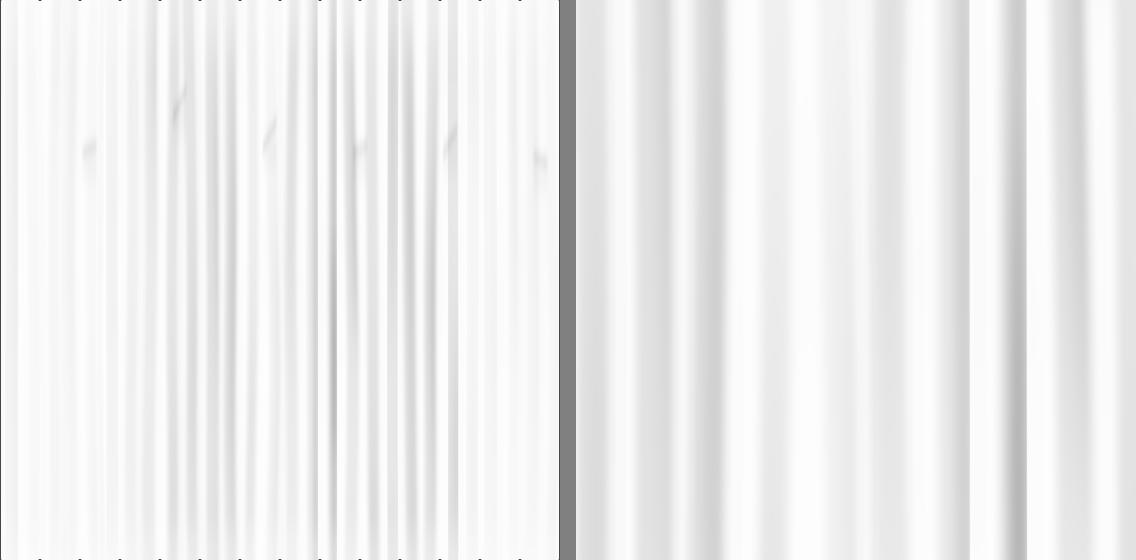
Left, the full canvas; right, a detail of the centre.
This texture is drawn by a WebGL 2 fragment shader. Its source:

```glsl
#version 300 es
precision highp float;
uniform vec2 u_resolution;
out vec4 fragColor;

const float PLEATS = 28.0;

float hash(float n) {
    return fract(sin(n * 12.9898 + 4.137) * 4375.85);
}

vec2 gradient(vec2 cell) {
    float angle = 6.2832 * hash(cell.x + 57.0 * cell.y);
    return vec2(cos(angle), sin(angle));
}

float gradientNoise(vec2 p) {
    vec2 i = floor(p), f = p - i;
    vec2 u = f * f * f * (f * (f * 6.0 - 15.0) + 10.0);
    vec2 e = vec2(1.0, 0.0);
    float low = mix(dot(gradient(i), f), dot(gradient(i + e.xy), f - e.xy), u.x);
    float high = mix(dot(gradient(i + e.yx), f - e.yx), dot(gradient(i + e.xx), f - e.xx), u.x);
    return mix(low, high, u.y);
}

float bell(float x, float width) {
    return exp(-x * x / (width * width));
}

// Folds are deep right of the first quarter, with a shallow stretch mid-way
float foldDepth(float x) {
    float deep = smoothstep(0.2, 0.29, x) * (1.0 - smoothstep(0.8, 0.84, x));
    return mix(0.3, 1.0, deep * (1.0 - 0.8 * bell(x - 0.475, 0.05)));
}

// Shadow of one pleat: a grey band, a darker crease and a faint side band
float pleatShadow(float id, vec2 p, float pixel) {
    float centre = (id + 0.6) / PLEATS;
    float depth = foldDepth(centre) * mix(0.8, 1.15, hash(id + 3.0));
    float tight = bell(centre - 0.575, 0.028);
    float softness = mix(0.03, 0.28, step(0.5, hash(id + 11.0))) * (1.0 - 0.75 * tight);
    float bend = gradientNoise(vec2(id * 5.37, p.y * 1.4)) * (0.03 + softness);
    float x = p.x * PLEATS - id - bend;

    float right = mix(0.82, 0.96, hash(id + 23.0)) - 0.06 * tight;
    float left = right - mix(0.5, 0.66, hash(id + 31.0)) * (1.0 - 0.2 * tight);
    float rise = pixel + mix(softness, 0.4, tight);
    float fall = pixel + softness;
    float band = smoothstep(left - 0.5 * rise, left + 0.5 * rise, x)
               * (1.0 - smoothstep(right - 0.5 * fall, right + 0.5 * fall, x));

    // Creases come and go slowly along the height
    float wave = gradientNoise(vec2(id * 3.71 + 0.4, p.y * 1.5 + 8.0 * hash(id)));
    float fade = max(smoothstep(-0.3, 0.5, wave), 0.9 * tight);
    float creaseX = right - mix(0.1, 0.3, hash(id + 43.0)) * (1.0 - 0.6 * tight);
    float crease = bell(x - creaseX, mix(0.22, 0.18, tight)) * fade * band;

    float ends = mix(0.7, 1.0, smoothstep(0.0, 0.1, p.y) * (1.0 - smoothstep(0.85, 1.0, p.y)));
    float side = smoothstep(right, right + 0.05 + pixel, x)
               * (1.0 - smoothstep(right + 0.25, right + 0.3 + pixel, x));
    float bandTone = (0.095 + 0.04 * wave) * (1.0 - 0.35 * tight);
    return depth * ends * (bandTone * band + (0.07 + 0.15 * tight) * crease)
         + 0.02 * hash(id + 53.0) * side;
}

// Faint slanted tucks, cut off at the pleat edges
float tuckShadow(vec2 p) {
    float shade = 0.0;
    for (int k = 0; k < 6; k++) {
        float n = float(k);
        vec2 centre = vec2(fract(0.16 + n * 0.161), mix(0.66, 0.96, hash(n + 71.0)));
        vec2 q = p - centre;
        float slope = mix(-0.7, 2.2, hash(n + 83.0));
        float strip = 1.0 - smoothstep(0.009, 0.016, abs(q.x));
        shade += 0.06 * strip * bell(q.y - slope * q.x, 0.016);
        shade += 0.025 * strip * bell(q.y + 0.03, 0.035);
    }
    return shade;
}

void main() {
    vec2 p = gl_FragCoord.xy / u_resolution;
    float pixel = PLEATS / u_resolution.x;

    float shade = 0.006 + 0.01 * max(0.0, gradientNoise(p * vec2(22.0, 3.0)));
    float cell = floor(p.x * PLEATS);
    for (int k = -1; k <= 1; k++) {
        shade += pleatShadow(cell + float(k), p, pixel);
    }
    shade += tuckShadow(p);
    vec3 color = vec3(1.0 - min(shade, 0.4));

    // Hairline side borders and hem marks at every second pleat
    vec2 border = min(p, 1.0 - p);
    float markX = abs(fract(p.x * 14.0 + 0.5) - 0.5) / 14.0;
    float mark = (1.0 - smoothstep(0.0015, 0.0035, markX)) * (1.0 - smoothstep(0.0005, 0.0018, border.y));
    float side = 1.0 - smoothstep(0.0005, 0.0018, border.x);
    color = mix(color, vec3(0.08), max(mark, side));

    fragColor = vec4(color, 1.0);
}
```
